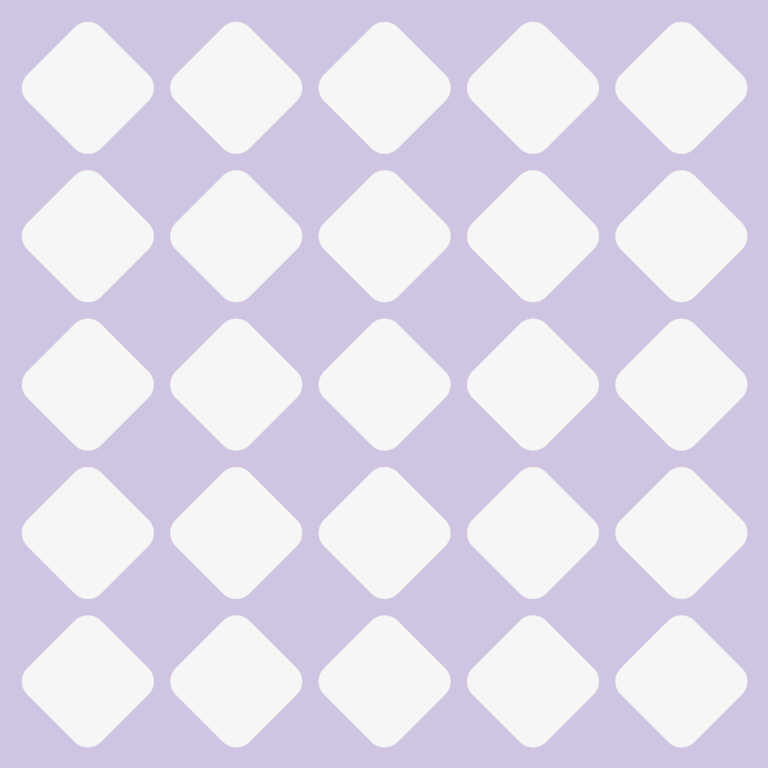
Write a Shadertoy shader that draws this pattern.

```glsl
// Five by five grid of pale rounded diamonds on a flat lavender ground.
// Each diamond is a rounded square distance field turned by 45 degrees,
// repeated by rounding to the nearest cell and clamping the cell index.

float roundedSquare(vec2 p, float halfSide, float radius) {
    vec2 q = abs(p) - halfSide + radius;
    return length(max(q, 0.0)) + min(max(q.x, q.y), 0.0) - radius;
}

void mainImage(out vec4 fragColor, in vec2 fragCoord) {
    float size = min(iResolution.x, iResolution.y);
    vec2 uv = (fragCoord - 0.5 * iResolution.xy) / size;
    float pixel = 1.0 / size;

    // Bounded repeat: the grid sits slightly right of and below the centre
    float pitch = 0.1932;
    vec2 p = uv - vec2(0.0008, -0.0008);
    vec2 cell = clamp(round(p / pitch), -2.0, 2.0);
    p -= cell * pitch;

    // Turn the square onto its corner
    vec2 turned = vec2(p.x + p.y, p.y - p.x) * sqrt(0.5);
    float d = roundedSquare(turned, 0.0682, 0.0247);

    vec3 lavender = vec3(0.812, 0.773, 0.890);
    vec3 paleGrey = vec3(0.964);
    vec3 rimGrey = vec3(0.915, 0.908, 0.915);

    // Faint hairline rim, then the ground outside it
    float fill = smoothstep(0.5 * pixel, -0.5 * pixel, d);
    float inner = smoothstep(0.5 * pixel, -0.5 * pixel, d + 0.0009);
    vec3 color = mix(lavender, mix(rimGrey, paleGrey, inner), fill);

    fragColor = vec4(color, 1.0);
}
```
